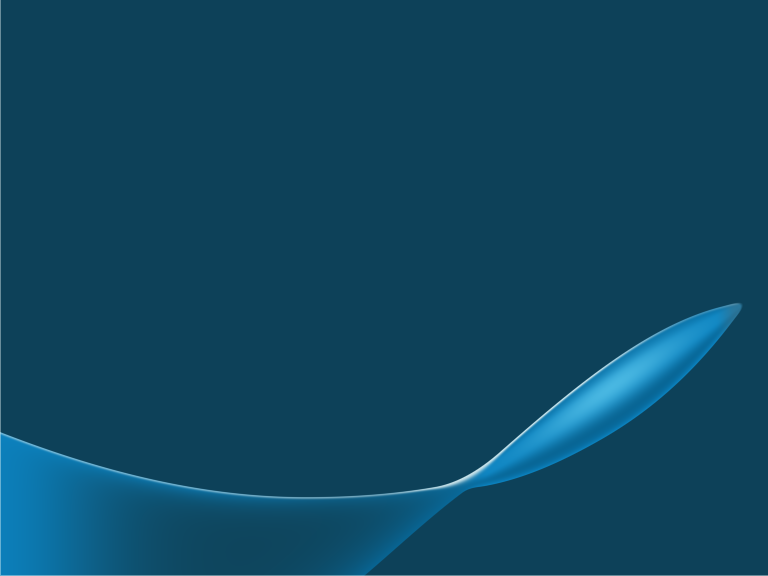
Write a Shadertoy shader that draws this background.

```glsl
const vec3 BACKDROP = vec3(0.052, 0.256, 0.349);
const vec3 SHADOW = vec3(0.055, 0.265, 0.355);
const vec3 DEEP_BLUE = vec3(0.025, 0.38, 0.56);
const vec3 BLUE = vec3(0.045, 0.51, 0.75);
const vec3 SKY = vec3(0.31, 0.74, 0.90);
const vec3 SILVER = vec3(0.24, 0.42, 0.50);
const vec3 PALE = vec3(0.90, 0.96, 0.96);

float bell(float x, float center, float width) {
    float t = (x - center) / width;
    return exp(-t * t);
}

// Cubic between two knots (x, height, slope), extended by straight lines.
float hermite(float x, vec3 a, vec3 b) {
    float span = b.x - a.x;
    float t = clamp((x - a.x) / span, 0.0, 1.0);
    float s = 1.0 - t;
    float curve = s * s * ((1.0 + 2.0 * t) * a.y + t * span * a.z)
                + t * t * ((3.0 - 2.0 * t) * b.y - s * span * b.z);
    return curve + min(x - a.x, 0.0) * a.z + max(x - b.x, 0.0) * b.z;
}

float upperEdge(float x) {
    vec3 start = vec3(0.0, 0.25, -0.39);
    vec3 valley = vec3(0.53, 0.137, 0.0);
    vec3 neck = vec3(0.755, 0.1545, 0.17);
    vec3 rise = vec3(0.868, 0.2153, 0.88);
    vec3 tip = vec3(1.25, 0.467, 0.26);
    if (x < valley.x) return hermite(x, start, valley);
    if (x < neck.x) return hermite(x, valley, neck);
    if (x < rise.x) return hermite(x, neck, rise);
    return hermite(x, rise, tip);
}

float lowerEdge(float x) {
    vec3 start = vec3(0.632, 0.0, 0.85);
    vec3 twist = vec3(0.802, 0.1441, 0.75);
    vec3 turn = vec3(0.842, 0.1563, 0.18);
    vec3 belly = vec3(1.042, 0.2361, 0.57);
    vec3 tip = vec3(1.267, 0.4358, 1.3);
    if (x < twist.x) return hermite(x, start, twist);
    if (x < turn.x) return hermite(x, twist, turn);
    if (x < belly.x) return hermite(x, turn, belly);
    return hermite(x, belly, tip);
}

// Vertical offset scaled to an approximate perpendicular distance.
float edgeDistance(float offset, float before, float after, float stepSize) {
    float slope = (after - before) / (2.0 * stepSize);
    return offset * inversesqrt(1.0 + slope * slope);
}

float smoothMin(float a, float b, float radius) {
    float h = max(radius - abs(a - b), 0.0);
    return min(a, b) - h * h / (4.0 * radius);
}

vec3 sheetColor(float x, float up, float low) {
    vec3 color = mix(SHADOW, BLUE, 0.95 * bell(x, -0.02, 0.21));
    color = mix(color, DEEP_BLUE * 1.1, 0.85 * exp(-max(low, 0.0) / 0.045));
    float rim = exp(-max(up, 0.0) / 0.018);
    return mix(color, BLUE, rim * mix(0.85, 0.5, smoothstep(0.3, 0.6, x)));
}

vec3 leafColor(float x, float across, float low) {
    vec3 color = mix(DEEP_BLUE, BLUE, smoothstep(0.15, 0.55, across));
    color = mix(color, SKY, 0.9 * bell(across, 0.64, 0.25) * bell(x, 1.06, 0.13));
    color = mix(color, DEEP_BLUE, 0.45 * smoothstep(0.75, 1.0, across));
    color = mix(color, BLUE * 1.1, 0.8 * exp(-max(low, 0.0) / 0.007));
    return mix(color, SILVER, 0.6 * smoothstep(1.24, 1.28, x));
}

// Thin light along the upper edge, widest at the twist.
float highlight(float x, float up) {
    float twist = bell(x, 0.815, 0.045);
    float strength = mix(0.45, 0.85, smoothstep(0.65, 0.8, x));
    strength *= 1.0 - 0.75 * smoothstep(1.0, 1.22, x);
    return strength * bell(up, 0.001, 0.0025 + 0.004 * twist);
}

void mainImage(out vec4 fragColor, in vec2 fragCoord) {
    vec2 p = fragCoord / iResolution.xy * vec2(4.0 / 3.0, 1.0);
    float pixel = 1.0 / iResolution.y;
    float e = 0.002;

    // Ribbon outline
    float top = upperEdge(p.x);
    float bottom = lowerEdge(p.x);
    float up = edgeDistance(top - p.y, upperEdge(p.x - e), upperEdge(p.x + e), e);
    float low = edgeDistance(p.y - bottom, lowerEdge(p.x - e), lowerEdge(p.x + e), e);
    float rounding = mix(0.0005, 0.022, smoothstep(1.2, 1.27, p.x));
    float inside = smoothMin(up, low, rounding);
    float coverage = smoothstep(-0.7 * pixel, 0.7 * pixel, inside);

    // Ribbon shading
    float across = clamp((p.y - bottom) / max(top - bottom, 0.001), 0.0, 1.0);
    vec3 ribbon = mix(sheetColor(p.x, up, low), leafColor(p.x, across, low),
                      smoothstep(0.79, 0.85, p.x));
    ribbon = mix(ribbon, PALE, highlight(p.x, up));
    vec3 color = mix(BACKDROP, ribbon, coverage);

    // Pale hairlines along the left and lower borders
    float border = 1.0 - smoothstep(0.0005, 0.002, min(p.x, p.y));
    color = mix(color, PALE, 0.5 * border);
    fragColor = vec4(color, 1.0);
}
```
